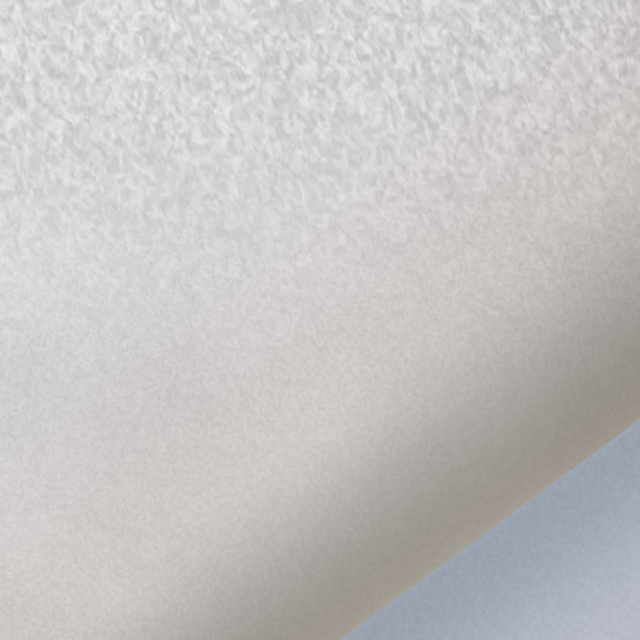
A three.js fragment shader for this texture:

```glsl
#define EDGE_START vec2(0.531, 0.0)
#define EDGE_NORMAL vec2(-0.593, 0.805)
#define EDGE_SOFTNESS 0.0013
#define COARSE_GRAIN vec2(125.0, 88.0)
#define FINE_GRAIN vec2(225.0, 195.0)
#define GRAIN_STRENGTH 0.19
#define PAPER_LIGHT vec3(0.838, 0.830, 0.830)
#define PAPER_MID vec3(0.792, 0.780, 0.771)
#define PAPER_SHADE vec3(0.605, 0.582, 0.558)
#define BLUE_NEAR vec3(0.595, 0.630, 0.675)
#define BLUE_FAR vec3(0.715, 0.735, 0.780)

varying vec2 vUv;

float hash(vec2 p) {
  vec3 q = fract(p.xyx * 0.1031);
  q += dot(q, q.yzx + 33.33);
  return fract((q.x + q.y) * q.z);
}

float noise(vec2 p) {
  vec2 cell = floor(p);
  vec2 f = fract(p);
  f = f * f * (3.0 - 2.0 * f);
  float low = mix(hash(cell), hash(cell + vec2(1.0, 0.0)), f.x);
  float high = mix(hash(cell + vec2(0.0, 1.0)), hash(cell + vec2(1.0, 1.0)), f.x);
  return mix(low, high, f.y);
}

float clouds(vec2 p) {
  float sum = 0.0;
  float weight = 0.5;
  for (int i = 0; i < 4; i++) {
    sum += weight * (noise(p) - 0.5);
    p = mat2(1.6, 1.2, -1.2, 1.6) * p + 7.3;
    weight *= 0.55;
  }
  return sum;
}

// Slanted fibres, bent a little so the lattice does not show
float grain(vec2 p, vec2 scale) {
  vec2 q = vec2(p.x + 0.3 * p.y, p.y - 0.15 * p.x) * scale;
  q += 1.2 * vec2(noise(q * 0.45 + 11.0), noise(q * 0.45 + 47.0));
  return 0.65 * noise(q) + 0.35 * noise(q * 1.9 + 23.0) - 0.5;
}

vec3 paperColor(vec2 p, float d) {
  // Broad shadow falling towards the edge, deeper to the right
  float reach = mix(0.27, 0.36, p.x);
  float lit = smoothstep(0.02, reach, d);
  vec3 color = mix(PAPER_SHADE, PAPER_MID, lit);
  color = mix(color, PAPER_LIGHT, smoothstep(0.2, 0.75, d));
  color -= 0.025 * smoothstep(0.75, 1.0, p.x) * smoothstep(0.65, 0.25, d);

  // Warm light caught on the rim
  color += vec3(0.045, 0.038, 0.020) * exp(-max(d, 0.0) * 45.0);

  // Grain grows coarser towards the top, with pale uneven patches
  float coarse = smoothstep(0.25, 0.95, p.y + 0.12 * (0.5 - p.x));
  float texture = mix(grain(p, FINE_GRAIN), grain(p, COARSE_GRAIN), coarse);
  float strength = GRAIN_STRENGTH * mix(0.35, 1.0, coarse) * mix(0.5, 1.0, lit);
  float patches = clouds(p * vec2(4.0, 5.0) + 3.0);
  return color + texture * strength + patches * 0.055 * lit;
}

vec3 blueColor(vec2 p, float d) {
  vec3 color = mix(BLUE_NEAR, BLUE_FAR, smoothstep(0.0, 0.25, -d));
  color += vec3(0.015, 0.020, 0.025) * exp(min(d, 0.0) * 90.0);
  return color + grain(p + 5.0, FINE_GRAIN) * 0.045;
}

void main() {
  float d = dot(vUv - EDGE_START, EDGE_NORMAL);
  float onPaper = smoothstep(-EDGE_SOFTNESS, EDGE_SOFTNESS, d);
  vec3 color = mix(blueColor(vUv, d), paperColor(vUv, d), onPaper);
  gl_FragColor = vec4(color, 1.0);
}
```
